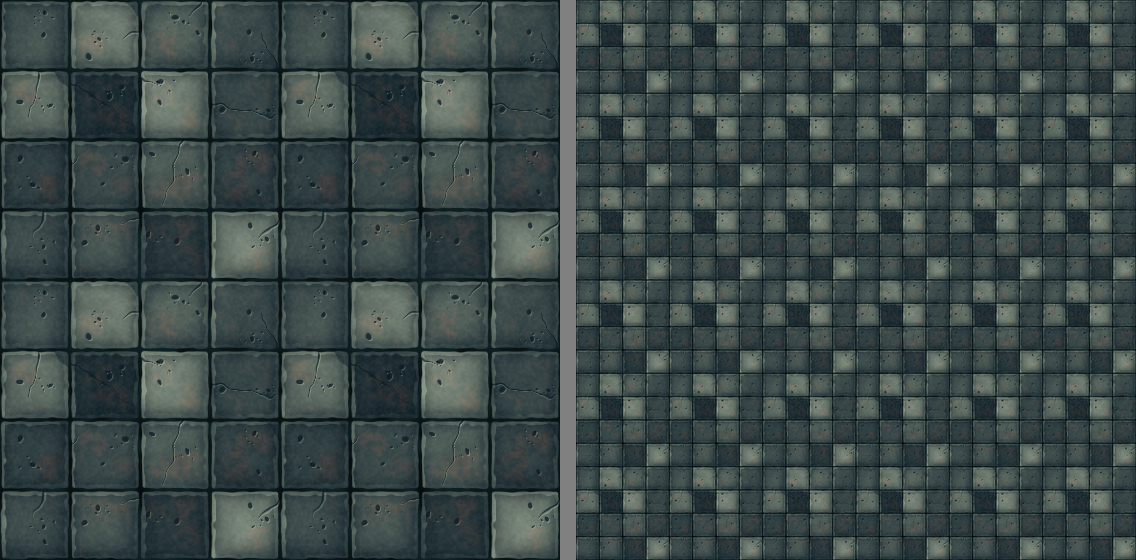
Left: one tile. Right: repeated 3 by 3.
This texture is drawn by a three.js fragment shader. Its source:

```glsl
// Worn slate floor: 8 x 8 square tiles, a 4 x 4 set laid twice each way, with pits and cracks.
varying vec2 vUv;
const float TILES = 8.0;
const float SET = 4.0;
const vec3 SHADOW = vec3(0.045, 0.10, 0.11);
const vec3 STONE = vec3(0.49, 0.54, 0.49);
const vec3 RUST = vec3(0.05, 0.0, -0.01);
const vec3 BLUE = vec3(-0.006, 0.0, 0.022);
// Rows of the set from the top down: brightness, crack length, crack start in turns.
const mat4 TONES = mat4(0.43, 0.82, 0.50, 0.42, 0.66, 0.18, 0.80, 0.41,
                        0.28, 0.41, 0.56, 0.30, 0.37, 0.46, 0.24, 0.72);
const mat4 CRACKS = mat4(0.0, 0.2, 0.2, 0.35, 0.6, 1.0, 0.3, 1.0,
                         0.0, 0.15, 1.0, 0.0, 0.2, 0.25, 0.0, 0.25);
const mat4 STARTS = mat4(0.0, 0.03, 0.15, 0.88, 0.23, 0.40, 0.40, 0.49,
                         0.0, 0.45, 0.22, 0.0, 0.20, 0.10, 0.0, 0.10);

vec2 hash2(vec2 p) {
  vec3 h = fract(p.xyx * vec3(0.1031, 0.1030, 0.0973));
  h += dot(h, h.yzx + 33.33);
  return fract((h.xx + h.yz) * h.zy);
}
// Value noise that wraps after a whole number of cells.
float noise(vec2 p, float period) {
  vec2 i = mod(floor(p), period);
  vec2 j = mod(i + 1.0, period);
  vec2 f = fract(p);
  f *= f * (3.0 - 2.0 * f);
  return mix(mix(hash2(i).x, hash2(vec2(j.x, i.y)).x, f.x),
             mix(hash2(vec2(i.x, j.y)).x, hash2(j).x, f.x), f.y);
}
float setNoise(vec2 p, float scale) {
  return noise(p * scale, SET * scale);
}
float pick(mat4 table, vec2 cell) {
  vec4 order = vec4(0.0, 1.0, 2.0, 3.0);
  vec4 column = 1.0 - step(0.5, abs(order - cell.x));
  vec4 row = 1.0 - step(0.5, abs(order - (3.0 - cell.y)));
  return dot(table * row, column);
}
float roundBox(vec2 q, float halfSize, float radius) {
  vec2 e = abs(q) - halfSize + radius;
  return length(max(e, 0.0)) + min(max(e.x, e.y), 0.0) - radius;
}
// Distance to a segment, growing toward its tip so that the line tapers.
float crackDistance(vec2 q, vec2 a, vec2 b) {
  vec2 ab = b - a;
  float h = clamp(dot(q - a, ab) / dot(ab, ab), 0.0, 1.0);
  return length(q - a - ab * h) + 0.007 * h;
}
// Dark hollow minus the lit lip on its lower right side.
float carve(float d, float shifted, float width) {
  vec2 inside = 1.0 - smoothstep(width - 0.008, width + 0.008, vec2(d, shifted));
  return 0.72 * inside.x - 0.36 * inside.y * (1.0 - inside.x);
}
float pitDistance(vec2 q, vec2 axis, float radius) {
  vec2 v = vec2(dot(q, axis), dot(q, vec2(-axis.y, axis.x)));
  return length(v * vec2(0.85, 1.2)) - radius;
}
float pits(vec2 q, vec2 cell) {
  float depth = 0.0;
  vec2 cluster = vec2(0.0);
  for (int i = 0; i < 9; i++) {
    vec2 seed = cell + float(i) * vec2(7.0, 13.0) + 21.0;
    vec2 place = hash2(seed) - 0.5;
    vec2 shape = hash2(seed + 57.0);
    bool large = i < 2;
    vec2 center = large ? place * 0.76 : cluster + place * vec2(0.36, 0.22);
    if (large) cluster = center * 0.85;
    float radius = large ? mix(0.026, 0.046, shape.x) : mix(0.002, 0.017, shape.x);
    vec2 axis = normalize(shape - 0.45);
    float d = pitDistance(q - center, axis, radius);
    depth += carve(d, pitDistance(q - center - vec2(0.015, -0.015), axis, radius), 0.0);
  }
  return depth;
}
float crack(vec2 q, vec2 cell, float reach, float turns) {
  vec2 aim = vec2(cos(turns * 6.2832), sin(turns * 6.2832));
  vec2 start = aim * 0.49 / max(abs(aim.x), abs(aim.y));
  vec2 end = start * (1.0 - 2.0 * reach) + (hash2(cell + 131.0) - 0.5) * 0.3;
  float d = crackDistance(q, start, end);
  return carve(d, crackDistance(q - vec2(0.015, -0.015), start, end), 0.011) * step(0.01, reach);
}

void main() {
  vec2 p = vUv * TILES;
  vec2 cell = mod(floor(p), SET);
  vec2 q = fract(p) - 0.5;
  float broad = setNoise(p, 2.0);
  float mottle = setNoise(p + 0.37, 5.0);
  float rough = setNoise(p, 12.0);
  float grain = setNoise(p, 32.0) + 0.5 * setNoise(p + 0.61, 18.0) - 0.75;
  vec2 ragged = vec2(mottle, setNoise(p + 1.7, 7.0)) - 0.5;
  // Stone face, shaded unevenly toward its lower right sides.
  float d = roundBox(q + ragged * 0.016, 0.476, 0.04) + (rough - 0.5) * 0.018;
  float tone = pick(TONES, cell) * (0.78 + 0.42 * broad + 0.12 * mottle);
  tone *= mix(0.72, 1.06, smoothstep(0.0, 0.2, -d));
  vec2 shade = smoothstep(0.1, 0.48, vec2(q.x, -q.y)) * vec2(0.4 + broad, 1.3 - broad);
  tone *= (1.0 - 0.2 * shade.x) * (1.0 - 0.25 * shade.y);
  tone += grain * 0.09 + (rough - 0.5) * 0.05;
  // Chipped rim: left, top, right, bottom.
  vec4 edge = vec4(q.x, -q.y, -q.x, q.y) + 0.476;
  float width = 0.01 + 0.075 * mix(mottle, rough, 0.55);
  vec4 rim = (1.0 - smoothstep(width - 0.009, width + 0.009, edge)) * vec4(0.38, 0.28, 0.15, 0.09);
  tone += max(max(rim.x, rim.y), max(rim.z, rim.w)) * (0.35 + 0.6 * broad + 0.5 * rough);
  // Broken corner on a few tiles, then pits and cracks.
  float chip = smoothstep(0.74, 0.76, q.x + q.y + ragged.x * 0.15);
  tone *= 1.0 - 0.4 * chip * step(0.85, hash2(cell + 11.0).x);
  float wear = pits(q + ragged * 0.035 + (rough - 0.5) * 0.02, cell);
  wear += crack(q + ragged * 0.12 + (rough - 0.5) * 0.03, cell, pick(CRACKS, cell), pick(STARTS, cell));
  tone = tone * (1.0 - clamp(wear, 0.0, 1.0)) - min(wear, 0.0) * 0.95;
  // Colour and joints.
  vec3 color = mix(SHADOW, STONE, clamp(tone, 0.0, 1.1));
  float stain = setNoise(p + 2.3, 3.0) * (0.4 + 1.2 * rough);
  color += RUST * smoothstep(0.4, 1.0, stain) * smoothstep(0.03, 0.2, -d);
  color += BLUE * (1.0 - smoothstep(0.25, 0.8, tone));
  vec3 joint = SHADOW * (0.45 + 0.9 * mottle);
  gl_FragColor = vec4(mix(color, joint, smoothstep(-0.012, 0.012, d)), 1.0);
}
```
